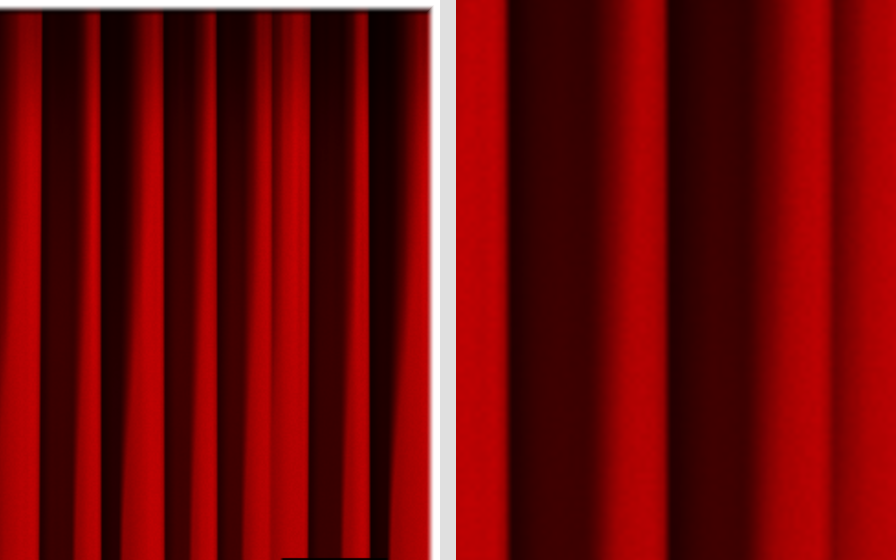
Left, the full canvas; right, a detail of the centre.
This texture is drawn by a WebGL 2 fragment shader. Its source:

```glsl
#version 300 es
precision highp float;

uniform vec2 u_resolution;
out vec4 outColor;

const int FOLD_COUNT = 8;

// Each fold: start of its lit side, right edge, shadow level, lean of the edge
const vec4 FOLDS[FOLD_COUNT] = vec4[FOLD_COUNT](
    vec4(-0.020, 0.096, 0.22, -0.007),
    vec4( 0.167, 0.228, 0.20,  0.002),
    vec4( 0.274, 0.371, 0.13,  0.003),
    vec4( 0.432, 0.492, 0.22,  0.002),
    vec4( 0.550, 0.618, 0.22,  0.000),
    vec4( 0.600, 0.706, 0.56, -0.006),
    vec4( 0.776, 0.837, 0.20,  0.004),
    vec4( 0.884, 0.995, 0.11,  0.000));

const vec3 CLOTH_TINT = vec3(1.0, 0.012, 0.014);
const vec3 PAPER = vec3(1.0, 0.995, 0.995);

float hash(vec2 p) {
    vec3 q = fract(vec3(p.xyx) * 0.1031);
    q += dot(q, q.yzx + 33.33);
    return fract((q.x + q.y) * q.z);
}

float noise(vec2 p) {
    vec2 i = floor(p);
    vec2 f = fract(p);
    f = f * f * (3.0 - 2.0 * f);
    float low = mix(hash(i), hash(i + vec2(1, 0)), f.x);
    float high = mix(hash(i + vec2(0, 1)), hash(i + vec2(1, 1)), f.x);
    return mix(low, high, f.y);
}

float foldEdge(vec4 fold, float y) {
    return fold.y + fold.w * (1.0 - y);
}

// Brightness of one fold: shadow on the left, rounded lit cloth on the right
float foldShade(vec4 fold, float previousEdge, float x, float y) {
    float edge = foldEdge(fold, y);
    float start = fold.x + 0.008 * y;
    float width = edge - start;
    float softness = mix(0.008, 0.85 * width, smoothstep(0.0, 0.85, y));
    float rise = smoothstep(start - 0.006, start + softness, x);
    float across = clamp((x - start) / width, 0.0, 1.0);
    float lit = mix(0.54, 0.72, smoothstep(0.0, 0.75, across));
    float shadow = fold.z * mix(0.65, 1.1, smoothstep(0.0, 0.03, x - previousEdge));
    shadow *= 1.0 - 0.35 * smoothstep(0.35, 1.0, y);
    float rim = 1.0 - 0.18 * smoothstep(edge - 0.012, edge, x);
    return mix(shadow, lit, rise) * rim;
}

// All folds, each one overlapping the fold to its left
float curtainShade(vec2 p, float blur) {
    float previousEdge = -0.1;
    float shade = 0.0;
    for (int i = 0; i < FOLD_COUNT; i++) {
        float fold = foldShade(FOLDS[i], previousEdge, p.x, p.y);
        shade = mix(shade, fold, smoothstep(-blur, blur, p.x - previousEdge));
        previousEdge = foldEdge(FOLDS[i], p.y);
    }
    return shade;
}

// Long vertical streaks, stronger near the top, and a fine weave
float clothWear(vec2 p) {
    float streak = noise(vec2(p.x * 85.0, p.y * 2.0)) - 0.5;
    float weave = noise(p * vec2(240.0, 300.0)) - 0.5;
    return 1.0 + streak * mix(0.06, 0.34, p.y * p.y) + weave * 0.05;
}

void main() {
    vec2 p = gl_FragCoord.xy / u_resolution;
    float pixel = 1.0 / u_resolution.x;

    float shade = curtainShade(p, max(0.004, pixel)) * clothWear(p);

    // Shade below the rail and a thin dark hem at the top
    shade *= 1.0 - 0.30 * smoothstep(0.72, 0.98, p.y);
    shade *= 1.0 - 0.65 * smoothstep(0.970, 0.981, p.y);

    // Narrow gap along part of the bottom edge
    float gap = smoothstep(0.635, 0.645, p.x) * (1.0 - smoothstep(0.875, 0.885, p.x));
    shade *= 1.0 - 0.9 * gap * (1.0 - smoothstep(0.002, 0.005, p.y));

    vec3 color = CLOTH_TINT * shade;

    // Blurred border to the pale margin on the right and top
    float margin = max(smoothstep(0.968, 0.988, p.x), smoothstep(0.977, 0.992, p.y));
    color = mix(color, PAPER, margin);

    outColor = vec4(color, 1.0);
}
```
